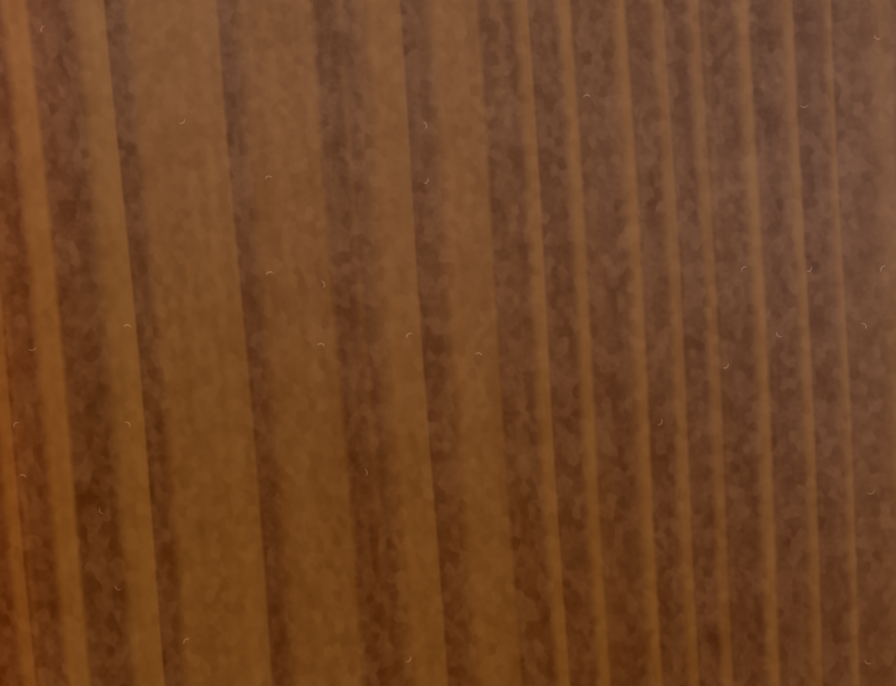
This texture is drawn by a Shadertoy shader. Its source:

```glsl
float hash(vec2 p) {
    return fract(sin(dot(p, vec2(127.1, 311.7))) * 43758.547);
}

// Cellular noise: every cell has a random tone, blended softly by distance
float cellMottle(vec2 p) {
    vec2 cell = floor(p);
    float tone = 0.0, total = 0.0;
    for (int j = -1; j <= 1; j++) {
        for (int i = -1; i <= 1; i++) {
            vec2 id = cell + vec2(i, j);
            vec2 d = id + vec2(hash(id), hash(id + 37.0)) - p;
            float weight = exp(-7.0 * dot(d, d));
            tone += weight * hash(id + 71.0);
            total += weight;
        }
    }
    return tone / total - 0.5;
}

// Growth rings: slow rise to the pale side, then a crisp fall to dark
float growthRings(float g) {
    float density = 15.0 + 7.0 * cos(6.283 * g - 5.03);
    float phase = 15.0 * g + 1.11 * sin(6.283 * g - 5.03) - 0.2 + 0.12 * sin(g * 41.0);
    float ring = floor(phase), f = phase - ring;
    float jitter = hash(vec2(ring, 4.0)) - 0.5;
    float start = mix(0.2, 0.55, smoothstep(9.0, 20.0, density)) + 0.2 * jitter;
    float fall = 0.006 * density;
    float pale = smoothstep(start, start + 0.3, f) * (1.0 - smoothstep(1.0 - fall, 1.0, f));
    return pale * (0.9 + 0.4 * jitter);
}

// Sparse little curved nicks in the varnish
float nicks(vec2 p) {
    vec2 id = floor(p * 9.0);
    vec2 d = fract(p * 9.0) - 0.2 - 0.6 * vec2(hash(id), hash(id + 9.0));
    float turn = 6.283 * hash(id + 23.0);
    float arc = 1.0 - smoothstep(0.004, 0.018, abs(length(d) - 0.045));
    arc *= smoothstep(0.0, 0.04, dot(d, vec2(cos(turn), sin(turn))));
    return arc * step(0.75, hash(id + 51.0));
}

void mainImage(out vec4 fragColor, in vec2 fragCoord) {
    vec2 uv = fragCoord / iResolution.xy;
    vec2 p = fragCoord / iResolution.y;

    // Leaning grain, steeper toward the right
    float g = uv.x + (uv.y - 0.5) * mix(0.075, 0.03, uv.x);
    g += 0.0015 * sin(uv.y * 7.0 + uv.x * 9.0);
    float pale = growthRings(g);

    // Fine streaks running along the grain
    float streak = sin(g * 97.0 + 2.0 * sin(g * 31.0)) * sin(g * 203.0 + uv.y * 0.8);
    float thinLine = pow(0.5 + 0.5 * sin(g * 92.0 + 3.0 * sin(g * 17.0)), 14.0);
    thinLine *= 0.6 + 0.4 * sin(uv.y * 4.0 + g * 60.0);
    pale += 0.09 * streak + 0.22 * thinLine * (1.0 - pale);
    pale = mix(pale, 0.45, 0.6 * smoothstep(0.88, 1.0, uv.x));

    // Warm varnish below, hazy reflection above and to the right
    float haze = smoothstep(0.05, 0.95, uv.y + 0.35 * (uv.x - 0.5));
    vec3 darkWood = mix(vec3(0.365, 0.195, 0.07), vec3(0.42, 0.275, 0.19), haze);
    vec3 paleWood = mix(vec3(0.47, 0.28, 0.10), vec3(0.52, 0.35, 0.215), haze);
    vec3 color = mix(darkWood, paleWood, pale);
    color += vec3(0.0, 0.012, 0.035) * smoothstep(0.6, 1.0, uv.x);
    color += vec3(0.035, 0.0, -0.01) * (1.0 - smoothstep(0.0, 0.12, uv.x));

    // Blotchy pores, strongest in the dark bands
    vec2 grainSpace = vec2(g * 1.306, p.y);
    float mottle = 0.06 * cellMottle(grainSpace * vec2(85.0, 65.0));
    mottle += 0.035 * cellMottle(grainSpace * vec2(34.0, 20.0) + 13.0);
    mottle += 0.02 * cellMottle(grainSpace * 170.0 + 5.0);
    color += mottle * mix(1.15, 0.5, clamp(pale, 0.0, 1.0)) * vec3(1.0, 0.9, 0.75);

    color += 0.11 * nicks(p) * vec3(0.9, 0.95, 1.0);
    fragColor = vec4(color, 1.0);
}
```
